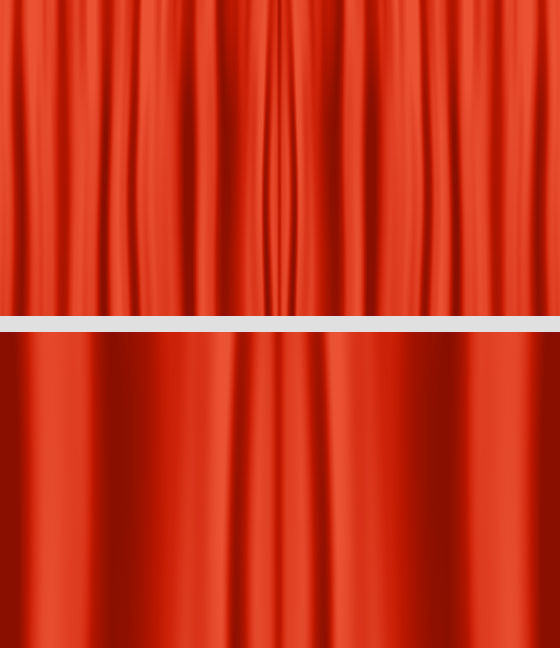
Top, the full canvas; bottom, a detail of the centre.
Reproduce this texture procedurally as a Shadertoy shader.

```glsl
// Draws a closed red stage curtain with soft vertical folds, mirrored about the middle.

const vec3 DEEP    = vec3(0.54, 0.06, 0.00);
const vec3 CRIMSON = vec3(0.73, 0.09, 0.00);
const vec3 SCARLET = vec3(0.81, 0.14, 0.04);
const vec3 CORAL   = vec3(0.92, 0.32, 0.20);

const float FOLDS = 7.0;        // large folds on each half
const float PLATEAU = 0.83;     // tone of a fully lit fold

float hash(vec2 p) {
    vec3 q = fract(p.xyx * 0.1031);
    q += dot(q, q.yzx + 33.33);
    return fract((q.x + q.y) * q.z);
}

float cornerSlope(vec2 cell, vec2 offset) {
    float angle = 6.2832 * hash(cell);
    return dot(vec2(cos(angle), sin(angle)), offset);
}

float gradientNoise(vec2 p) {
    vec2 i = floor(p), f = p - i;
    vec2 w = f * f * f * (f * (f * 6.0 - 15.0) + 10.0);
    vec2 e = vec2(1.0, 0.0);
    float low  = mix(cornerSlope(i, f), cornerSlope(i + e, f - e), w.x);
    float high = mix(cornerSlope(i + e.yx, f - e.yx), cornerSlope(i + 1.0, f - 1.0), w.x);
    return mix(low, high, w.y);
}

// Darkness of the valley at a fold boundary
float valleyDepth(float boundary, float seed) {
    return mix(0.55, 0.92, hash(vec2(boundary, seed)));
}

// Lit plateau between two valleys; one flank is steep, the other long
float foldTone(float s, float seed) {
    float id = floor(s), f = s - id;
    float leftWidth = mix(0.12, 0.54, hash(vec2(id, seed + 7.0)));
    float rightWidth = 0.66 - leftWidth;
    float left = 1.0 - smoothstep(0.0, leftWidth, f);
    float right = smoothstep(1.0 - rightWidth, 1.0, f);
    return PLATEAU - left * valleyDepth(id, seed) - right * valleyDepth(id + 1.0, seed);
}

// Narrow creases that run down the cloth
float creases(vec2 p, float frequency, float seed) {
    return gradientNoise(vec2(p.x * frequency, p.y * 0.6 + seed));
}

vec3 clothColor(float tone) {
    vec3 c = mix(DEEP, CRIMSON, clamp(tone / 0.4, 0.0, 1.0));
    c = mix(c, SCARLET, clamp((tone - 0.4) / 0.15, 0.0, 1.0));
    return mix(c, CORAL, clamp((tone - 0.55) / 0.45, 0.0, 1.0));
}

void mainImage(out vec4 fragColor, in vec2 fragCoord) {
    vec2 uv = fragCoord / iResolution.xy;
    float top = smoothstep(0.55, 1.0, uv.y);

    // Mirrored halves: 0 at the outer edge, 1 in the middle
    vec2 p = vec2(1.0 - abs(2.0 * uv.x - 1.0), uv.y);
    p.x += 0.025 * gradientNoise(vec2(p.x * 4.0, p.y * 1.3 + 20.0));

    // Large folds of uneven width
    float s = p.x * FOLDS + 0.4 + 0.8 * gradientNoise(vec2(p.x * 5.0, 0.0));
    float tone = mix(foldTone(s, 3.0), PLATEAU, 0.3 * top);

    // Small folds, fine creases and gathered pleats along the top
    tone += 0.38 * creases(p, 20.0, 5.0);
    tone += 0.13 * creases(p, 46.0, 11.0);
    tone += 0.40 * top * creases(p, 34.0, 17.0);

    // Thin shadow where the two halves meet
    float seam = 1.0 - smoothstep(0.0, 0.006, abs(uv.x - 0.499));
    tone -= 0.4 * seam;

    fragColor = vec4(clothColor(tone), 1.0);
}
```
